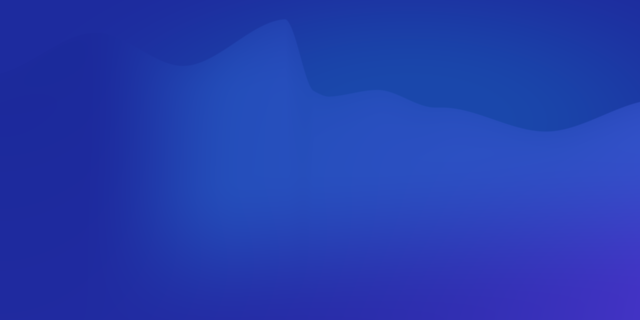
This background is drawn by a WebGL 1 fragment shader. Its source:

```glsl
precision highp float;
// Deep blue gradient backdrop with a soft, glowing wave rising to violet at the right.

uniform vec2 u_resolution;

// Height of the wave crest, as a chain of smooth rises and falls
float crest(float x) {
  float h = 0.765;
  h += 0.133 * smoothstep(-0.02, 0.15, x);
  h -= 0.104 * smoothstep(0.15, 0.286, x);
  h += 0.146 * smoothstep(0.286, 0.449, x);
  h -= 0.200 * smoothstep(0.445, 0.49, x);
  h -= 0.042 * smoothstep(0.46, 0.515, x);
  h += 0.021 * smoothstep(0.51, 0.59, x);
  h -= 0.055 * smoothstep(0.59, 0.68, x);
  h -= 0.075 * smoothstep(0.69, 0.853, x);
  h += 0.100 * smoothstep(0.853, 1.03, x);
  return h;
}

// Navy sky with a wide teal-blue glow
vec3 skyColor(vec2 p) {
  float glow = 1.0 - smoothstep(0.2, 1.15, length((p - vec2(0.64, 0.62)) / vec2(0.55, 0.5)));
  return mix(vec3(0.115, 0.17, 0.62), vec3(0.10, 0.28, 0.67), glow);
}

// Navy to violet body, lit by a bright blue band
vec3 waveColor(vec2 p) {
  vec3 base = mix(vec3(0.10, 0.16, 0.60), vec3(0.26, 0.20, 0.77),
                  0.85 * p.x * p.x + 0.15 * (1.0 - p.y));
  vec3 light = mix(vec3(0.11, 0.30, 0.70), vec3(0.20, 0.32, 0.79), p.x);
  float glow = smoothstep(0.12, 0.38, p.x) * smoothstep(-0.14, 0.38, p.y - 0.2 * p.x);
  glow *= 1.0 - 0.25 * smoothstep(0.7, 1.0, p.y);
  return mix(base, light, glow);
}

void main() {
  vec2 p = gl_FragCoord.xy / u_resolution;
  float aspect = u_resolution.x / u_resolution.y;

  // Approximate distance below the crest, in canvas heights
  float slope = (crest(p.x + 0.002) - crest(p.x - 0.002)) / (0.004 * aspect);
  float depth = (crest(p.x) - p.y) / sqrt(1.0 + slope * slope);

  // The wave fades softly into the sky at its rim
  vec3 sky = skyColor(p);
  vec3 wave = mix(waveColor(p), sky, 0.35 * exp(-14.0 * max(depth, 0.0)));

  float edge = 1.0 / u_resolution.y;
  gl_FragColor = vec4(mix(sky, wave, smoothstep(-edge, edge, depth)), 1.0);
}
```
